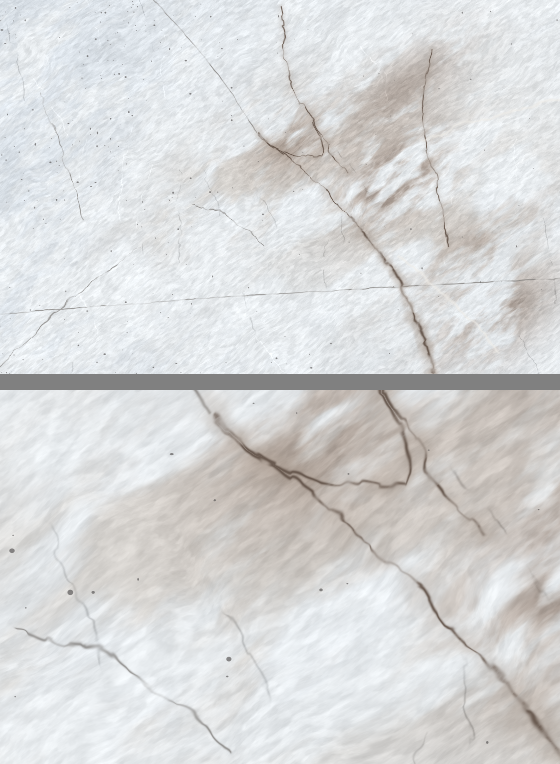
Top: the whole. Bottom: its middle third, enlarged.
Write a WebGL 2 fragment shader that draws this texture.

```glsl
#version 300 es
precision highp float;

uniform vec2 u_resolution;
out vec4 fragColor;

vec2 hash2(vec2 c) {
  vec3 q = fract(c.xyx * vec3(0.1031, 0.1030, 0.0973));
  q += dot(q, q.yzx + 33.33);
  return fract((q.xx + q.yz) * q.zy);
}

// Smooth cellular noise: random cell values blended by distance
float cellNoise(vec2 p) {
  vec2 cell = floor(p), f = p - cell;
  vec2 sum = vec2(0.0);
  for (int y = -1; y <= 1; y++)
    for (int x = -1; x <= 1; x++) {
      vec2 o = vec2(x, y), h = hash2(cell + o + 91.0);
      vec2 d = o + h - f;
      sum += exp(-7.0 * dot(d, d)) * vec2(fract(h.x * 7.0 + h.y * 13.0), 1.0);
    }
  return sum.x / sum.y;
}

float layered(vec2 p) {
  float total = 0.0, gain = 0.52;
  for (int i = 0; i < 4; i++) {
    total += gain * cellNoise(p);
    p = mat2(1.9, 0.3, -0.3, 1.9) * p + 7.3;
    gain *= 0.52;
  }
  return total;
}

// Rotate into the brushing direction of the stone
vec2 toGrain(vec2 v) {
  vec2 dir = vec2(0.80, 0.60);
  return vec2(dot(v, dir), dot(v, vec2(-dir.y, dir.x)));
}

float blob(vec2 p, vec2 center, vec2 size) {
  vec2 d = toGrain(p - center) / size;
  return exp(-dot(d, d));
}

vec2 jitter(vec2 p, float scale) {
  return vec2(cellNoise(p * scale), cellNoise(p * scale + 40.0)) - 0.5;
}

float arcDistance(vec2 p, vec2 a, vec2 b, float bow) {
  vec2 ab = b - a, normal = normalize(vec2(-ab.y, ab.x));
  float t = clamp(dot(p - a, ab) / dot(ab, ab), 0.0, 1.0);
  return length(p - a - ab * t - normal * bow * 4.0 * t * (1.0 - t));
}

float stroke(float d, float width) {
  float soft = max(width, 0.55 / u_resolution.y);
  return exp(-d * d / (soft * soft)) * width / soft;
}

// Scattered irregular pits, one candidate per cell
float pits(vec2 p, float scale, float density) {
  vec2 cell = floor(p * scale), h = hash2(cell + 5.0), k = hash2(cell + 43.0);
  float radius = mix(0.0006, 0.0026, k.y * k.y * k.y);
  float d = length((p - (cell + 0.2 + 0.6 * h) / scale) * mix(vec2(0.7, 1.3), vec2(1.3, 0.7), h.x));
  float px = 0.6 / u_resolution.y;
  return step(k.x, density) * (1.0 - smoothstep(radius - px, radius + px, d));
}

void main() {
  vec2 p = gl_FragCoord.xy / u_resolution.y;
  vec2 g = toGrain(p + 0.02 * jitter(p, 9.0));
  float clouds = layered(g * vec2(4.0, 9.0));
  float streaks = layered(g * vec2(14.0, 48.0) + 20.0);
  float fine = layered(g * vec2(55.0, 170.0) + 50.0);
  float patches = layered(p * 4.0 + 30.0);
  float breaks = cellNoise(p * 34.0 + 11.0);

  // Pale ground with cool and warm veils
  vec3 color = vec3(0.920, 0.936, 0.947);
  float left = 1.0 - smoothstep(0.05, 0.75, p.x);
  float cool = smoothstep(0.40, 0.62, patches * 0.35 + clouds * 0.3 + streaks * 0.35);
  color = mix(color, vec3(0.815, 0.845, 0.875), cool * (0.36 + 0.46 * left));
  float veil = blob(p, vec2(0.60, 0.47), vec2(0.40, 0.20)) + blob(p, vec2(1.15, 0.45), vec2(0.38, 0.34));
  float warm = min(veil, 1.0) * smoothstep(0.38, 0.60, clouds * 0.6 + patches * 0.2 + streaks * 0.2);
  color = mix(color, vec3(0.825, 0.808, 0.785), warm * 0.8);

  // Brown stains broken up along the grain
  float stain = 1.30 * blob(p, vec2(1.06, 0.52), vec2(0.17, 0.10))
              + 0.85 * blob(p, vec2(0.77, 0.62), vec2(0.13, 0.09))
              + 0.80 * blob(p, vec2(1.07, 0.76), vec2(0.22, 0.08))
              + 1.00 * blob(p, vec2(1.33, 0.16), vec2(0.18, 0.10))
              + 0.75 * blob(p, vec2(1.27, 0.34), vec2(0.22, 0.07));
  stain *= smoothstep(0.36, 0.60, clouds * 0.6 + streaks * 0.4);
  color = mix(color, vec3(0.66, 0.605, 0.565), min(stain * 0.85, 0.85));
  color = mix(color, vec3(0.47, 0.42, 0.39), 0.4 * smoothstep(0.60, 1.20, stain));
  color += (streaks - 0.48) * 0.10 + (fine - 0.48) * 0.15;

  // Scattered hairline scratches, dark and pale in turn
  vec2 w = p + 0.013 * jitter(p, 21.0) + 0.006 * jitter(p, 75.0);
  for (int i = 0; i < 26; i++) {
    vec2 r = hash2(vec2(i, 3)), s = hash2(vec2(i, 19));
    vec2 a = r * vec2(1.5, 1.1);
    float angle = mix(-1.9, -0.9, s.x);
    vec2 b = a + (0.08 + 0.2 * s.y) * vec2(cos(angle), sin(angle));
    float line = stroke(arcDistance(w, a, b, 0.02 * (s.x - 0.5)), 0.0013);
    color += line * smoothstep(0.25, 0.75, breaks) * (i % 2 == 0 ? vec3(-0.13) : vec3(0.07));
  }

  // Long thin cracks that fade in and out
  vec2 fineW = p + 0.3 * (w - p);
  float hair = arcDistance(fineW, vec2(0.0, 0.16), vec2(1.5, 0.254), 0.008);
  hair = min(hair, arcDistance(w, vec2(0.0, 0.023), vec2(0.37, 0.336), 0.012));
  hair = min(hair, arcDistance(w, vec2(0.11, 0.746), vec2(0.22, 0.414), 0.008));
  hair = min(hair, arcDistance(w, vec2(0.517, 0.457), vec2(0.70, 0.35), 0.016));
  hair = min(hair, arcDistance(fineW, vec2(0.41, 1.0), vec2(0.684, 0.648), 0.014));
  color = mix(color, vec3(0.52, 0.51, 0.50), stroke(hair, 0.0015) * (0.2 + 0.6 * smoothstep(0.2, 0.8, breaks)));

  // Brown veins: side branches, then the trunk widening downwards
  float vein = arcDistance(w, vec2(0.757, 0.977), vec2(0.78, 0.78), -0.008);
  vein = min(vein, arcDistance(w, vec2(0.78, 0.78), vec2(0.927, 0.54), -0.008));
  vein = min(vein, arcDistance(w, vec2(0.684, 0.648), vec2(0.863, 0.575), -0.02));
  vein = min(vein, arcDistance(w, vec2(0.863, 0.575), vec2(0.836, 0.668), -0.008));
  vein = min(vein, arcDistance(w, vec2(1.156, 0.863), vec2(1.15, 0.58), -0.024));
  vein = min(vein, arcDistance(w, vec2(1.15, 0.58), vec2(1.197, 0.345), 0.008));
  float trunk = arcDistance(w, vec2(0.684, 0.648), vec2(1.035, 0.30), 0.018);
  trunk = min(trunk, arcDistance(w, vec2(1.035, 0.30), vec2(1.158, 0.0), 0.014));
  float low = 1.0 - smoothstep(0.22, 0.50, p.y);
  float halo = 0.16 * stroke(vein, 0.010) + (0.14 + 0.32 * low) * stroke(trunk, 0.008 + 0.016 * breaks);
  color = mix(color, vec3(0.60, 0.53, 0.47), halo);
  float core = max(stroke(vein, 0.0017), stroke(trunk, mix(0.0017, 0.0038, low)));
  float bite = 0.25 + 0.65 * smoothstep(0.2, 0.75, breaks * 0.6 + fine * 0.4);
  color = mix(color, vec3(0.38, 0.32, 0.28), core * bite);

  // Pale mineral seams
  float seam = arcDistance(w, vec2(1.13, 0.62), vec2(1.5, 0.735), 0.012);
  seam = min(seam, arcDistance(w, vec2(1.07, 0.31), vec2(1.33, 0.06), 0.012));
  color = mix(color, vec3(0.94, 0.93, 0.91), 0.6 * stroke(seam, 0.004));

  // Pits, crowded on the left
  float crowd = 0.012 + 0.20 * left * smoothstep(0.42, 0.62, patches);
  float dots = max(pits(p, 40.0, crowd), pits(p + 3.7, 83.0, crowd * 0.7));
  color = mix(color, vec3(0.36, 0.35, 0.35), dots * 0.7);

  fragColor = vec4(clamp(color, 0.0, 1.0), 1.0);
}
```
